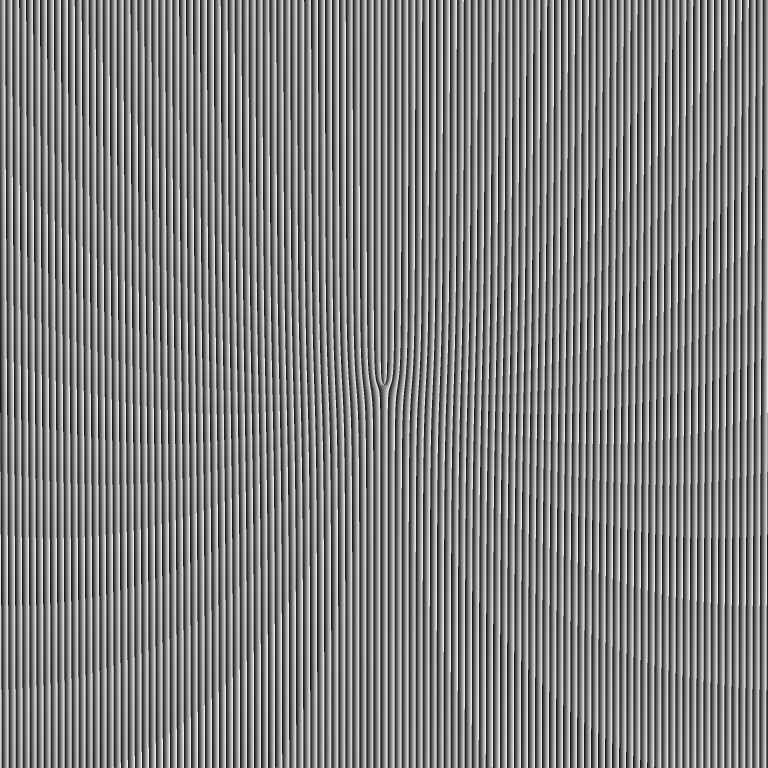
Write a Shadertoy shader that draws this pattern.

```glsl
// Forked sawtooth grating: vertical shaded stripes with a phase dislocation at the centre.

const float TAU = 6.2831853;
const float STRIPES = 110.0;       // stripes across the canvas
const float CHARGE = 2.0;          // extra stripes above the fork
const float DARK = 0.05;           // start of each stripe
const float LIGHT = 0.955;         // end of each stripe
const int TAPS = 3;                // edge smoothing samples per axis

// Plane carrier plus vortex, ramping from 0 to 1 across each stripe
float forkGrating(vec2 p) {
    float angle = dot(p, p) > 1e-10 ? atan(p.y, p.x) : 0.0;
    return fract(STRIPES * p.x - CHARGE * angle / TAU);
}

void mainImage(out vec4 fragColor, in vec2 fragCoord) {
    // Average a small grid of samples to smooth the stripe edges
    float ramp = 0.0;
    for (int j = 0; j < TAPS; j++) {
        for (int i = 0; i < TAPS; i++) {
            vec2 offset = (vec2(i, j) + 0.5) / float(TAPS) - 0.5;
            vec2 p = (fragCoord + offset - 0.5 * iResolution.xy) / iResolution.y;
            ramp += forkGrating(p);
        }
    }
    ramp /= float(TAPS * TAPS);

    // Neutral shade from dark to light
    fragColor = vec4(vec3(mix(DARK, LIGHT, ramp)), 1.0);
}
```
